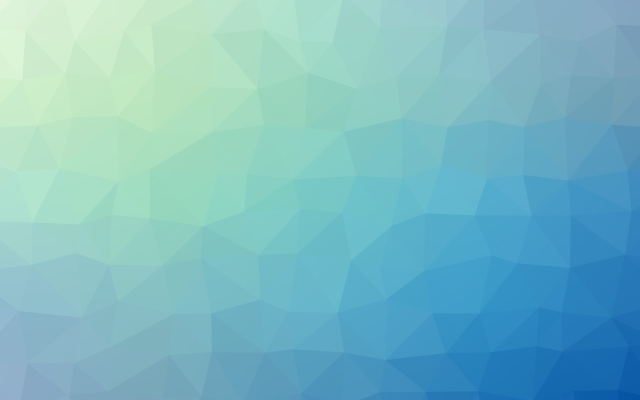
This background is drawn by a Shadertoy shader. Its source:

```glsl
// Low-poly triangle mesh shaded from pale green through teal to deep blue.

const float CELLS = 8.75; // mesh rows over the canvas height
const vec2 SHIFT = vec2(0.45, 0.0);

float hash(vec2 p) {
    return fract(sin(dot(p, vec2(127.1, 311.7))) * 43758.5453);
}

// Five evenly spaced colour stops
vec3 ramp(float t, vec3 a, vec3 b, vec3 c, vec3 d, vec3 e) {
    t = clamp(t, 0.0, 1.0) * 4.0;
    vec3 col = mix(a, b, min(t, 1.0));
    col = mix(col, c, clamp(t - 1.0, 0.0, 1.0));
    col = mix(col, d, clamp(t - 2.0, 0.0, 1.0));
    return mix(col, e, clamp(t - 3.0, 0.0, 1.0));
}

// Two-way gradient, rows listed from bottom to top
vec3 gradient(vec2 uv) {
    vec3 bottom = ramp(uv.x, vec3(0.56, 0.67, 0.79), vec3(0.47, 0.65, 0.72),
        vec3(0.31, 0.58, 0.73), vec3(0.12, 0.46, 0.71), vec3(0.03, 0.34, 0.65));
    vec3 low = ramp(uv.x, vec3(0.57, 0.74, 0.81), vec3(0.51, 0.74, 0.76),
        vec3(0.38, 0.70, 0.79), vec3(0.22, 0.60, 0.79), vec3(0.14, 0.46, 0.71));
    vec3 middle = ramp(uv.x, vec3(0.69, 0.89, 0.82), vec3(0.60, 0.85, 0.74),
        vec3(0.47, 0.79, 0.78), vec3(0.34, 0.69, 0.81), vec3(0.22, 0.54, 0.75));
    vec3 high = ramp(uv.x, vec3(0.80, 0.93, 0.79), vec3(0.73, 0.90, 0.74),
        vec3(0.58, 0.83, 0.75), vec3(0.51, 0.74, 0.77), vec3(0.43, 0.61, 0.70));
    vec3 top = ramp(uv.x, vec3(0.90, 0.97, 0.88), vec3(0.79, 0.92, 0.79),
        vec3(0.66, 0.87, 0.81), vec3(0.56, 0.74, 0.80), vec3(0.52, 0.64, 0.75));
    return ramp(uv.y, bottom, low, middle, high, top);
}

// Jittered grid point; the jitter is small enough to keep every quad convex
vec2 vertex(vec2 id) {
    vec2 r = vec2(hash(id), hash(id + 37.0)) - 0.5;
    return id + r * vec2(0.56, 0.44);
}

// Signed distance to the line a-b, negative on its left
float edge(vec2 p, vec2 a, vec2 b) {
    vec2 d = normalize(b - a), q = p - a;
    return q.x * d.y - q.y * d.x;
}

// Adds one counter-clockwise triangle, weighted by its pixel coverage
void addFacet(inout vec4 sum, vec2 p, vec2 a, vec2 b, vec2 c, float pixel) {
    float dist = max(edge(p, a, b), max(edge(p, b, c), edge(p, c, a)));
    float cover = clamp(0.5 - dist / pixel, 0.0, 1.0);
    if (cover <= 0.0) return;
    vec2 centre = (a + b + c) / 3.0;
    vec2 size = vec2(iResolution.x / iResolution.y, 1.0) * CELLS;
    vec3 col = gradient((mix(p, centre, 0.8) - SHIFT * vec2(1.0, 0.0)) / size);
    col += (hash(floor(centre * 64.0)) - 0.5) * vec3(0.035, 0.03, 0.022);
    sum += vec4(col, 1.0) * cover;
}

void mainImage(out vec4 fragColor, in vec2 fragCoord) {
    float pixel = CELLS / iResolution.y;
    vec2 p = fragCoord * pixel + SHIFT;
    vec4 sum = vec4(0.0);

    // Nearby quads, each split along its shorter diagonal
    for (int j = -1; j <= 1; j++) {
        for (int i = -1; i <= 1; i++) {
            vec2 id = floor(p) + vec2(i, j);
            vec2 a = vertex(id);
            vec2 b = vertex(id + vec2(1.0, 0.0));
            vec2 c = vertex(id + vec2(1.0, 1.0));
            vec2 d = vertex(id + vec2(0.0, 1.0));
            if (distance(a, c) < distance(b, d)) {
                addFacet(sum, p, a, b, c, pixel);
                addFacet(sum, p, a, c, d, pixel);
            } else {
                addFacet(sum, p, a, b, d, pixel);
                addFacet(sum, p, b, c, d, pixel);
            }
        }
    }
    fragColor = vec4(sum.rgb / max(sum.a, 0.001), 1.0);
}
```
